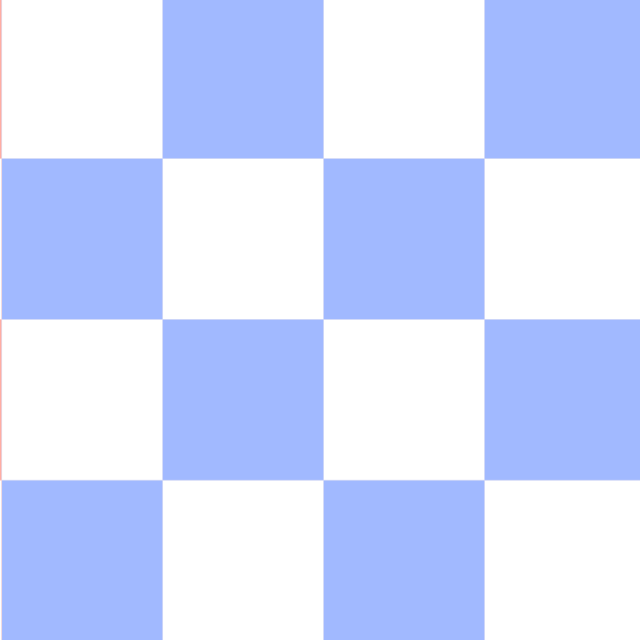
Write a WebGL 1 fragment shader that draws this pattern.

```glsl
precision highp float;
// Two-tone checkerboard of periwinkle and white squares, just under four across and down.
// Each axis gives a soft square wave from its distance to the nearest edge; their
// product picks the colour. A sliver of a coral column shows at the left border.

uniform vec2 u_resolution;

const vec2 CELL_SIZE = vec2(0.2515, 0.2513);
const vec2 GRID_ORIGIN = vec2(0.0026, -0.0017);
const float EDGE_SOFTNESS = 0.0014;

const vec3 WHITE = vec3(1.0);
const vec3 PERIWINKLE = vec3(0.63, 0.725, 1.0);
const vec3 CORAL = vec3(1.0, 0.68, 0.64);
const vec3 SEAM_SHADE = vec3(0.0, 0.015, 0.025);

// Signed distance to the nearest integer edge, positive in even cells.
vec2 signedEdgeDistance(vec2 cellPos) {
  return abs(mod(cellPos - 0.5, 2.0) - 1.0) - 0.5;
}

// Checker coverage from 0 to 1, with edges blended over the given half width.
float checker(vec2 cellPos, vec2 cellSize, float halfWidth) {
  vec2 edge = signedEdgeDistance(cellPos) * cellSize;
  vec2 wave = clamp(edge / halfWidth, -1.0, 1.0);
  return 0.5 + 0.5 * wave.x * wave.y;
}

void main() {
  vec2 uv = gl_FragCoord.xy / u_resolution;
  float pixel = 1.0 / min(u_resolution.x, u_resolution.y);
  float halfWidth = max(EDGE_SOFTNESS, 0.6 * pixel);

  vec2 cellPos = (uv - GRID_ORIGIN) / CELL_SIZE;
  float coverage = checker(cellPos, CELL_SIZE, halfWidth);

  // The column left of the grid origin takes the accent colour.
  float insideGrid = smoothstep(-halfWidth, halfWidth, uv.x - GRID_ORIGIN.x);
  vec3 squareColor = mix(CORAL, PERIWINKLE, insideGrid);
  vec3 color = mix(WHITE, squareColor, coverage);

  // Faint lilac tint where the two tones blend.
  color -= SEAM_SHADE * 4.0 * coverage * (1.0 - coverage);
  gl_FragColor = vec4(color, 1.0);
}
```
